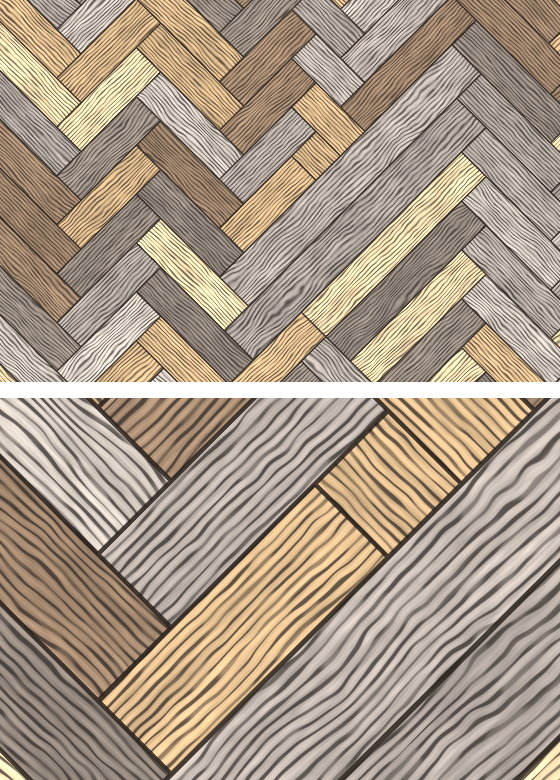
Top: the whole. Bottom: its middle third, enlarged.
Reproduce this texture procedurally as a Shadertoy shader.

```glsl
const float SCALE = 7.82;           // canvas height in diagonal plank pitches
const float FIRST_OFFSET = 3.243;   // lattice phase of the leftmost column
const float JOIN = 10.163;          // diagonal where the long boards begin
const float JOIN_LEFT = -0.223;     // left limit of the lower long boards
const float WIDEN = 0.4;            // extra width shared by two long boards
const float GRAIN_LINES = 10.5;     // dark grain lines per plank
const float GRAIN_WIDTH = 0.15;
const float GRAIN_DEPTH = 0.74;
const float JOINT_WIDTH = 0.022;
const vec3 GRAIN_COLOR = vec3(0.19, 0.17, 0.16);
const vec3 JOINT_COLOR = vec3(0.16, 0.13, 0.11);

const int BORDERS = 9;
const float BORDER[BORDERS] = float[BORDERS](
    -0.6, 1.16, 2.79, 4.49, 5.97, 6.97, 9.25, 11.07, 12.6);

const int TONES = 6;
const vec3 TONE[TONES] = vec3[TONES](
    vec3(0.97, 0.87, 0.69),   // cream
    vec3(0.72, 0.68, 0.65),   // gray
    vec3(0.86, 0.72, 0.54),   // tan
    vec3(0.63, 0.52, 0.42),   // brown
    vec3(0.83, 0.79, 0.75),   // pale gray
    vec3(0.60, 0.55, 0.51));  // dark gray

float hash(vec2 p) {
    return fract(sin(dot(p, vec2(127.1, 311.7))) * 43758.5453);
}

float noise(vec2 p) {
    vec2 i = floor(p), f = fract(p);
    f = f * f * (3.0 - 2.0 * f);
    return mix(mix(hash(i), hash(i + vec2(1, 0)), f.x),
               mix(hash(i + vec2(0, 1)), hash(i + vec2(1, 1)), f.x), f.y);
}

struct Plank {
    vec2 id;
    float along, across;   // position inside the plank
    float edge;            // distance to the nearest joint
    int tone;
};

Plank findPlank(float u, float v) {
    // Walk across the zigzag borders; planks alternate direction by column
    int col = 0;
    float offset = FIRST_OFFSET;
    for (int i = 0; i < BORDERS; i++) {
        float next = 2.0 * BORDER[i] - offset;
        vec2 st = i % 2 == 0 ? vec2(u - offset, v - next) : vec2(v - offset, u - next);
        if (floor(st.x) + floor(st.y) < 0.0) break;
        col = i + 1;
        offset = next;
    }

    bool rising = col % 2 == 0;
    float across = (rising ? u : v) - offset;
    float along = rising ? v : u;
    float row = floor(across);
    float start = col > 0 ? 2.0 * BORDER[col - 1] - offset - row : -99.0;
    float end = col < BORDERS ? 2.0 * BORDER[col] - offset - row : 99.0;
    vec2 id = vec2(col, row);
    int tone = int(hash(id + 3.7) * float(TONES));

    // Long boards that run through several columns
    float longRow = floor(u - JOIN);
    bool joined = col == 6 || (col == 5 && v >= JOIN_LEFT) || (col == 4 && longRow < 2.0);
    if (joined && longRow >= 0.0) {
        across = u - JOIN;
        along = v;
        row = longRow;
        start = row < 2.0 ? 2.0 * BORDER[3] - JOIN - row
                          : min(2.0 * BORDER[5] - JOIN - row, JOIN_LEFT);
        end = 2.0 * BORDER[6] - JOIN - row;
        id = vec2(6.0, row + 20.0);
        tone = row < 2.0 ? 1 : (mod(row, 2.0) < 0.5 ? 0 : 5);
    } else if (col == 5 && row >= -2.0) {
        end = min(end, JOIN);
    }

    across -= row;
    float edge = min(min(across, 1.0 - across), min(along - start, end - along));
    return Plank(id, along, across, edge, tone);
}

vec3 woodColor(Plank k, float pixel) {
    float seed = hash(k.id);
    vec2 p = vec2(k.along, k.across) + 40.0 * vec2(seed, hash(k.id + 9.1));

    // Soft stains and long streaks
    float stain = noise(p * vec2(0.9, 2.5));
    float streak = noise(p * vec2(2.0, 17.0));
    float fiber = noise(p * vec2(7.0, 38.0));
    vec3 color = TONE[k.tone] * (0.94 + 0.12 * seed);
    color *= 0.83 + 0.14 * stain + 0.2 * streak + 0.1 * fiber;

    // Wavy, broken grain lines, wilder on some planks
    float wild = mix(0.7, 2.6, hash(k.id + 5.3));
    float bend = noise(p * vec2(1.1, 2.3)) * wild + 0.35 * noise(p * vec2(5.0, 6.0));
    float phase = k.across * GRAIN_LINES + bend;
    float d = abs(fract(phase) - 0.5);
    float blur = 0.5 * pixel * GRAIN_LINES + 0.03;
    float width = GRAIN_WIDTH * (0.5 + noise(vec2(p.x * 3.0, floor(phase) * 5.0 + seed * 70.0)));
    float line = 1.0 - smoothstep(width - blur, width + blur, d);
    float broken = 0.55 + 0.45 * smoothstep(0.2, 0.6, noise(p * vec2(4.0, 11.0) + 7.0));
    color += 0.05 * smoothstep(0.3, 0.5, d);
    return mix(color, GRAIN_COLOR, line * broken * GRAIN_DEPTH);
}

void mainImage(out vec4 fragColor, in vec2 fragCoord) {
    vec2 p = vec2(fragCoord.x, iResolution.y - fragCoord.y) * SCALE / iResolution.y;
    float pixel = 1.414 * SCALE / iResolution.y;

    // Diagonal axes, with two boards stretched
    float u = p.x + p.y;
    float v = p.x - p.y;
    u -= WIDEN * clamp((u - JOIN) / (2.0 + WIDEN), 0.0, 1.0);

    Plank plank = findPlank(u, v);
    vec3 color = woodColor(plank, pixel);
    float joint = 1.0 - smoothstep(JOINT_WIDTH - 0.5 * pixel, JOINT_WIDTH + 0.5 * pixel, plank.edge);
    color = mix(color, JOINT_COLOR, 0.85 * joint);
    fragColor = vec4(clamp(color, 0.0, 1.0), 1.0);
}
```
